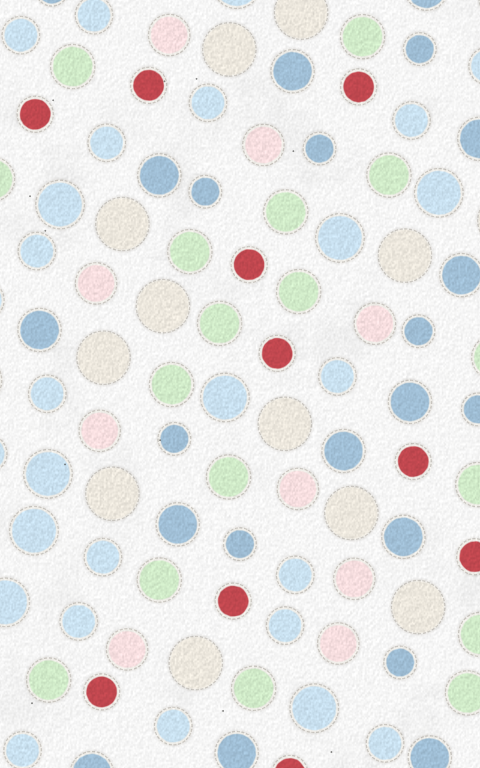
Reproduce this pattern procedurally as a WebGL 1 fragment shader.

```glsl
precision highp float;
uniform vec2 u_resolution;

float hash(vec2 p) {
  vec3 q = fract(vec3(p.xyx) * vec3(0.1031, 0.1030, 0.0973));
  q += dot(q, q.yzx + 33.33);
  return fract((q.x + q.y) * q.z);
}

float noise(vec2 p) {
  vec2 i = floor(p), f = fract(p);
  f = f * f * (3.0 - 2.0 * f);
  return mix(mix(hash(i), hash(i + vec2(1.0, 0.0)), f.x),
             mix(hash(i + vec2(0.0, 1.0)), hash(i + 1.0), f.x), f.y);
}

// Colour, outer radius and rim width of a patch, chosen by a value in 0..1
void choosePatch(float kind, out vec3 dye, out float radius, out float rim) {
  rim = 0.0055;
  if (kind < 0.09) {
    dye = vec3(0.755, 0.28, 0.31); radius = 0.038; rim = 0.0062;
  } else if (kind < 0.19) {
    dye = vec3(0.785, 0.877, 0.937); radius = 0.051;
  } else if (kind < 0.33) {
    dye = vec3(0.965, 0.87, 0.875); radius = 0.0435;
  } else if (kind < 0.45) {
    dye = vec3(0.63, 0.75, 0.84); radius = 0.0455;
  } else if (kind < 0.60) {
    dye = vec3(0.815, 0.917, 0.785); radius = 0.0465;
  } else if (kind < 0.80) {
    dye = vec3(0.79, 0.882, 0.94); radius = 0.0395;
  } else if (kind < 0.915) {
    dye = vec3(0.925, 0.905, 0.865); radius = 0.056; rim = 0.0022;
  } else {
    dye = vec3(0.62, 0.74, 0.83); radius = 0.0345;
  }
}

void main() {
  vec2 p = gl_FragCoord.xy / u_resolution.x;
  float pixel = 1.0 / u_resolution.x;

  // Woven relief: threads lit from one side, plus fine grain
  vec2 thread = p * vec2(230.0, 185.0);
  float relief = noise(thread) - noise(thread + vec2(0.6, -0.6));
  float weave = 0.5 * relief + 0.6 * (noise(p * vec2(320.0, 270.0) + 17.0) - 0.5);

  // Tilted rows of cells, each row slid by a random amount
  float cellSize = 0.136;
  vec2 grid = mat2(0.94, 0.342, -0.342, 0.94) * p / cellSize + 20.0;
  grid.x += 5.0 * hash(vec2(floor(grid.y), 3.0));
  vec2 cell = floor(grid);

  vec3 dye;
  float radius, rim;
  float kind = fract(dot(cell, vec2(0.618, 0.755)) + 0.15 * hash(cell + 7.0));
  choosePatch(kind, dye, radius, rim);

  // Smaller patches wander further inside their cell
  vec2 jitter = vec2(hash(cell + 31.0), hash(cell + 57.0)) * 2.0 - 1.0;
  vec2 offset = (fract(grid) - 0.5) * cellSize - jitter * (0.064 - radius);
  float dist = length(offset) - radius;

  // Cloth with faint smudges and a soft shadow around the patch
  vec3 color = vec3(0.965, 0.965, 0.964);
  color -= 0.03 * smoothstep(0.55, 0.95, noise(p * 8.0) * 0.7 + noise(p * 31.0) * 0.3);
  float shadow = 1.0 - smoothstep(-0.001, 0.0075, dist);
  color -= vec3(0.06, 0.066, 0.074) * shadow;

  // Pale rim, then the dyed disc
  color = mix(color, vec3(0.94, 0.932, 0.912), 1.0 - smoothstep(-pixel, pixel, dist));
  float edge = dist + rim + 0.001 * (noise(p * 150.0 + 5.0) - 0.5);
  float disc = 1.0 - smoothstep(-pixel, pixel, edge);
  color = mix(color, dye, disc);

  // Thin dashed stitches along the rim
  float dashes = floor(6.2832 * radius / 0.0098);
  float dash = abs(fract(atan(offset.y, offset.x) / 6.2832 * dashes) - 0.5);
  float stitch = (1.0 - smoothstep(0.24, 0.4, dash))
               * (1.0 - smoothstep(0.0, 0.0006 + pixel, abs(dist + 0.0004)));
  color = mix(color, vec3(0.66, 0.64, 0.61), 0.5 * stitch);

  // Weave shows more strongly in the dye
  color *= 1.0 + weave * mix(0.085, 0.13, disc);

  // Rare dark specks
  vec2 speckCell = floor(p * 40.0);
  vec2 speckAt = 0.2 + 0.6 * vec2(hash(speckCell + 11.0), hash(speckCell + 23.0));
  float speck = 1.0 - smoothstep(0.0006, 0.001 + pixel, length(fract(p * 40.0) - speckAt) / 40.0);
  color = mix(color, vec3(0.25, 0.25, 0.24), 0.6 * speck * step(0.995, hash(speckCell + 71.0)));

  gl_FragColor = vec4(clamp(color, 0.0, 1.0), 1.0);
}
```
